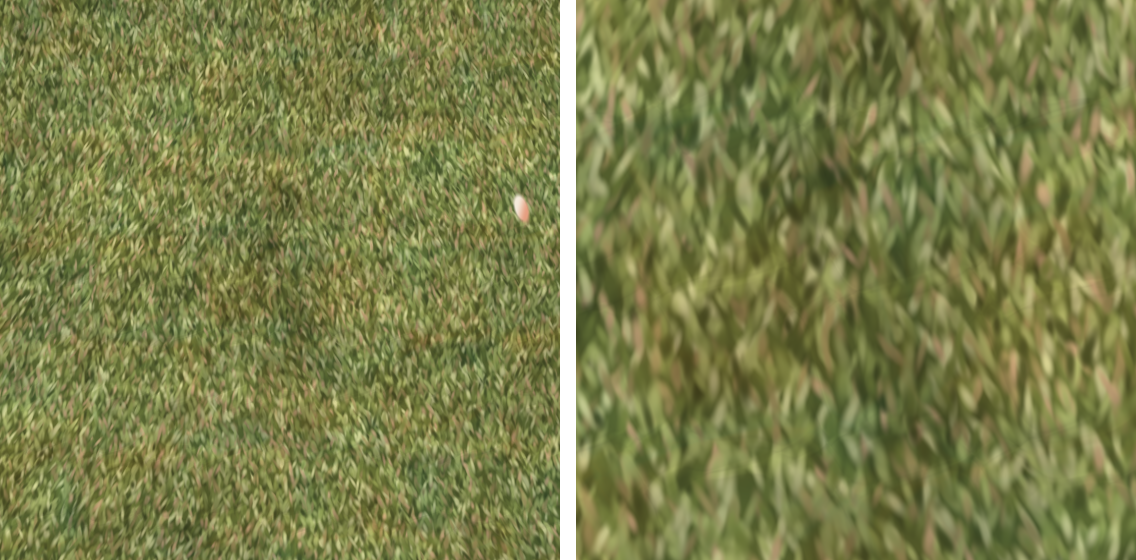
Left: the whole. Right: its middle third, enlarged.
Write a WebGL 2 fragment shader that draws this texture.

```glsl
#version 300 es
precision highp float;

uniform vec2 u_resolution;
out vec4 fragColor;

// Blade layout, in canvas units
const int LAYERS = 5;
const vec2 CELL = vec2(0.016, 0.024);
const vec2 BLADE = vec2(0.0066, 0.0210);  // half width, half length
const float MAX_TILT = 0.55;
const float PERSPECTIVE = 0.3;
const float BLADE_CORE = 0.08;
const float BLADE_OPACITY = 0.9;

// Colours
const vec3 SHADE = vec3(0.25, 0.28, 0.13);
const vec3 MOSS = vec3(0.37, 0.41, 0.19);
const vec3 GREEN = vec3(0.46, 0.50, 0.26);
const vec3 STRAW = vec3(0.54, 0.49, 0.31);
const vec3 FRESH = vec3(0.56, 0.59, 0.35);
const vec3 PALE = vec3(0.69, 0.69, 0.49);
const vec3 DRY_TIP = vec3(0.67, 0.56, 0.42);
const vec3 MEAN = vec3(0.487, 0.503, 0.298);
const float CONTRAST = 0.98;

// Light and shade
const float PATCH_LIGHT = 0.11;
const float CLUMP_LIGHT = 0.17;
const vec3 WARMTH = vec3(0.05, 0.0, -0.02);

// Fallen leaf
const vec2 LEAF_POS = vec2(0.931, 0.628);
const vec2 LEAF_SIZE = vec2(0.015, 0.031);
const vec3 LEAF_PALE = vec3(0.96, 0.92, 0.86);
const vec3 LEAF_PINK = vec3(0.90, 0.62, 0.50);

vec4 hash4(vec3 p) {
    vec4 q = fract(p.xyzx * vec4(0.1031, 0.1030, 0.0973, 0.1099));
    q += dot(q, q.wzxy + 33.33);
    return fract((q.xxyz + q.yzzw) * q.zywx);
}

mat2 rotation(float a) {
    float c = cos(a), s = sin(a);
    return mat2(c, s, -s, c);
}

// Layered, warped sines in about -1..1
float waves(vec2 p) {
    float sum = 0.0, weight = 0.5;
    for (int i = 0; i < 4; i++) {
        p = rotation(1.1) * p + 0.7 * sin(p.yx * 1.3 + float(i));
        sum += weight * sin(p.x) * cos(p.y * 0.8 + 1.7);
        p *= 1.8;
        weight *= 0.65;
    }
    return sum;
}

vec3 bladeColor(float pick, float dryness) {
    pick -= 0.12 * dryness;
    if (pick < 0.05) return DRY_TIP;
    if (pick < 0.19) return STRAW;
    if (pick < 0.35) return PALE;
    if (pick < 0.62) return FRESH;
    if (pick < 0.78) return GREEN;
    if (pick < 0.90) return MOSS;
    return SHADE;
}

// Soft coverage of an ellipse
float softEllipse(vec2 p, vec2 size, float core) {
    return 1.0 - smoothstep(core, 1.0, length(p / size));
}

vec3 grass(vec2 p) {
    vec3 color = mix(SHADE, MOSS, 0.6);
    for (int layer = 0; layer < LAYERS; layer++) {
        vec2 grid = p / CELL + float(layer) * vec2(0.37, 0.61);
        vec2 home = floor(grid);
        // Far rows first, so near blades cover the roots behind
        for (int y = 1; y >= -1; y--)
        for (int x = -1; x <= 1; x++) {
            vec2 id = home + vec2(x, y);
            vec4 place = hash4(vec3(id + 71.0, float(layer) * 17.0 + 3.0));
            vec4 look = hash4(vec3(id + 193.0, float(layer) * 29.0 + 11.0));
            vec2 offset = (grid - id - place.xy) * CELL;
            vec2 center = p - offset;

            float lean = 0.16 * sin(center.x * 5.0 + 2.0 * sin(center.y * 4.0));
            float tilt = lean + MAX_TILT * (2.0 * place.z - 1.0);
            vec2 local = rotation(tilt) * offset;
            vec2 size = BLADE * vec2(mix(0.65, 1.1, place.w), mix(0.5, 1.1, look.x));

            float dryness = waves(center * 9.0 + 4.0);
            vec3 tint = bladeColor(look.y, dryness) * mix(0.92, 1.10, look.z);
            tint *= 1.0 + 0.10 * local.y / size.y;
            float cover = softEllipse(local, size, BLADE_CORE);
            color = mix(color, tint, BLADE_OPACITY * cover);
        }
    }
    return color;
}

void main() {
    vec2 uv = gl_FragCoord.xy / u_resolution.y;

    // Blades shrink towards the top
    vec2 ground = vec2((uv.x - 0.5) * (1.0 + PERSPECTIVE * uv.y) + 0.5,
                       uv.y + 0.5 * PERSPECTIVE * uv.y * uv.y);
    vec3 color = grass(ground);
    color = MEAN + (color - MEAN) * CONTRAST;

    // Broad patches and small clumps of light, shade and dry grass
    color *= 1.03 + PATCH_LIGHT * waves(uv * 9.0)
                  + CLUMP_LIGHT * waves(ground * 42.0 + 9.0);
    color += WARMTH * waves(ground * 24.0 + 2.0);

    // Leaf, pale at the upper left
    vec2 leaf = rotation(-0.3) * (uv - LEAF_POS);
    float blush = smoothstep(-0.012, 0.014, leaf.x - leaf.y * 0.6);
    color = mix(color, mix(LEAF_PALE, LEAF_PINK, blush), softEllipse(leaf, LEAF_SIZE, 0.6));

    fragColor = vec4(clamp(color, 0.0, 1.0), 1.0);
}
```
